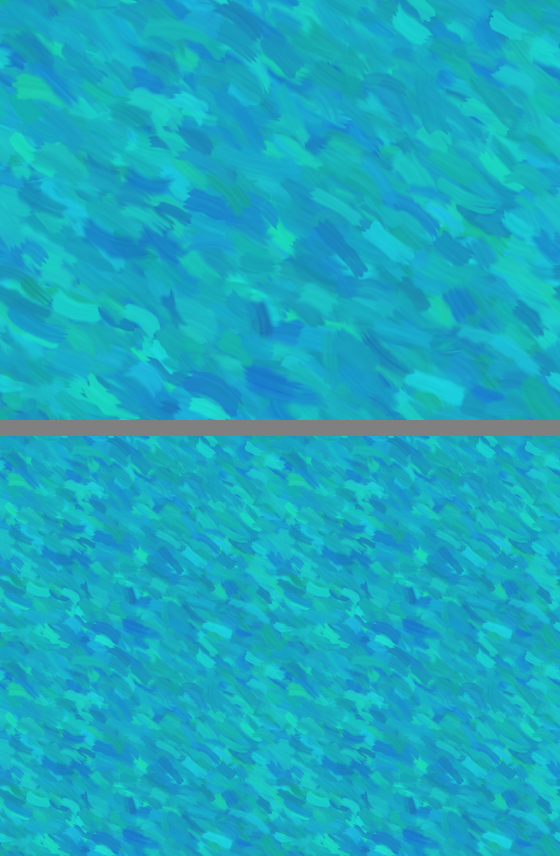
Top, the tile; bottom, the same tile 2 across and 2 down.
This texture is drawn by a WebGL 1 fragment shader. Its source:

```glsl
precision highp float;
// Overlapping oil-paint strokes in turquoise, teal and azure, slanting down to the right.
// Each layer is a wrapping grid with one jittered, bristled stroke per cell;
// layers are painted from large and soft to small and crisp.
uniform vec2 u_resolution;

const vec2 CANVAS = vec2(4.0, 3.0);    // tile size in canvas units
const int LAYERS = 6;
const int REACH = 2;                   // neighbouring cells searched
const float COARSEST = 3.0;            // cells per unit in the first layer
const float SLANT = -0.56;             // mean stroke direction, radians
const float SLANT_SPREAD = 0.5;
const float STEEP_SHARE = 0.09;        // strokes that break the common direction
const vec2 HALF_MIN = vec2(0.55, 0.20); // half length and width, in cells
const vec2 HALF_MAX = vec2(1.25, 0.44);
const float BRISTLES = 62.0;           // bristle marks per unit across a stroke
const float BRISTLE_CONTRAST = 0.075;
const vec3 COLOR_SPREAD = vec3(0.02, 0.13, 0.14);

const vec3 TURQUOISE = vec3(0.10, 0.67, 0.76);
const vec3 CERULEAN = vec3(0.10, 0.62, 0.77);
const vec3 DEEP_BLUE = vec3(0.10, 0.53, 0.76);
const vec3 TEAL = vec3(0.09, 0.68, 0.67);
const vec3 BRIGHT_CYAN = vec3(0.11, 0.78, 0.83);
const vec3 AQUA_GREEN = vec3(0.11, 0.81, 0.74);

vec4 hash4(vec3 p) {
  vec4 q = fract(p.xyzx * vec4(0.1031, 0.1030, 0.0973, 0.1099));
  q += dot(q, q.wzxy + 33.33);
  return fract((q.xxyz + q.yzzw) * q.zywx);
}

float hash1(vec2 p) {
  vec3 q = fract(p.xyx * 0.1031);
  q += dot(q, q.yzx + 33.33);
  return fract((q.x + q.y) * q.z);
}

float valueNoise(vec2 p) {
  vec2 i = floor(p);
  vec2 f = fract(p);
  f = f * f * (3.0 - 2.0 * f);
  float low = mix(hash1(i), hash1(i + vec2(1.0, 0.0)), f.x);
  float high = mix(hash1(i + vec2(0.0, 1.0)), hash1(i + vec2(1.0, 1.0)), f.x);
  return mix(low, high, f.y);
}

// Picks a paint by its share of the area.
vec3 paintColor(float pick) {
  if (pick < 0.23) return TURQUOISE;
  if (pick < 0.44) return CERULEAN;
  if (pick < 0.59) return DEEP_BLUE;
  if (pick < 0.74) return TEAL;
  if (pick < 0.87) return BRIGHT_CYAN;
  return AQUA_GREEN;
}

// Lays one stroke over the paint below; offset is measured from its centre.
vec3 paintStroke(vec3 below, vec2 offset, vec3 id, float cell, float age) {
  vec4 shape = hash4(id + 17.0);
  vec4 tint = hash4(id + 41.0);
  vec4 finish = hash4(id + 73.0);

  float angle = SLANT + (shape.x + shape.y - 1.0) * SLANT_SPREAD;
  angle -= 0.5 * step(finish.w, STEEP_SHARE);
  float c = cos(angle);
  float s = sin(angle);
  vec2 q = vec2(c * offset.x + s * offset.y, c * offset.y - s * offset.x);
  vec2 halfSize = cell * mix(HALF_MIN, HALF_MAX, shape.zw * mix(shape.zw, vec2(1.0), 0.4));
  q.y += (finish.x - 0.5) * 0.5 * q.x * q.x / halfSize.x;
  if (abs(q.x) > halfSize.x + 0.12 || abs(q.y) > halfSize.y + 0.09) return below;

  // Bristle marks run along the stroke and fray its ends.
  vec2 seed = floor(tint.xy * 200.0);
  float fine = valueNoise(vec2(q.x * 3.5, q.y * BRISTLES) + seed);
  float broad = valueNoise(vec2(q.x * 2.0, q.y * BRISTLES * 0.35) + seed + 57.0);
  float bristle = mix(fine, broad, 0.4);
  float wobble = valueNoise(q * 13.0 + seed + 91.0) - 0.5;

  // Rounded box with ragged ends and wavering sides.
  vec2 fray = vec2((bristle - 0.5) * 0.09, wobble * 0.035);
  float corner = halfSize.y * 0.45;
  vec2 d = abs(q) - halfSize + corner + fray;
  float edge = length(max(d, 0.0)) + min(max(d.x, d.y), 0.0) - corner;
  float softness = mix(0.012, 0.05, finish.y * finish.y) * mix(1.3, 0.8, age);
  float cover = 1.0 - smoothstep(-softness, softness, edge);

  // Paint runs dry toward the tail.
  float tail = smoothstep(-0.2, 1.0, q.x / halfSize.x);
  cover *= 1.0 - tail * finish.z * smoothstep(0.3, 0.75, bristle) * 0.8;
  cover *= mix(0.68, 0.96, tint.w);

  vec3 paint = paintColor(tint.z);
  paint += (vec3(finish.x, tint.x, tint.y) - 0.5) * COLOR_SPREAD;
  paint += (bristle - 0.5) * BRISTLE_CONTRAST * vec3(0.4, 1.0, 0.9);
  return mix(below, paint, cover);
}

void main() {
  vec2 p = gl_FragCoord.xy / u_resolution * CANVAS;
  vec3 color = TURQUOISE;
  for (int layer = 0; layer < LAYERS; layer++) {
    float level = float(layer);
    float age = level / float(LAYERS - 1);
    float perUnit = COARSEST + floor(level * 0.5);
    float presence = mix(1.0, 0.6, age);
    vec2 home = floor(p * perUnit);
    for (int y = -REACH; y <= REACH; y++) {
      for (int x = -REACH; x <= REACH; x++) {
        vec2 node = home + vec2(float(x), float(y));
        vec3 id = vec3(mod(node, CANVAS * perUnit), level * 7.0 + 3.0);
        vec4 place = hash4(id);
        vec2 offset = p - (node + place.xy) / perUnit;
        if (place.z < presence) color = paintStroke(color, offset, id, 1.0 / perUnit, age);
      }
    }
  }
  gl_FragColor = vec4(clamp(color, 0.0, 1.0), 1.0);
}
```
